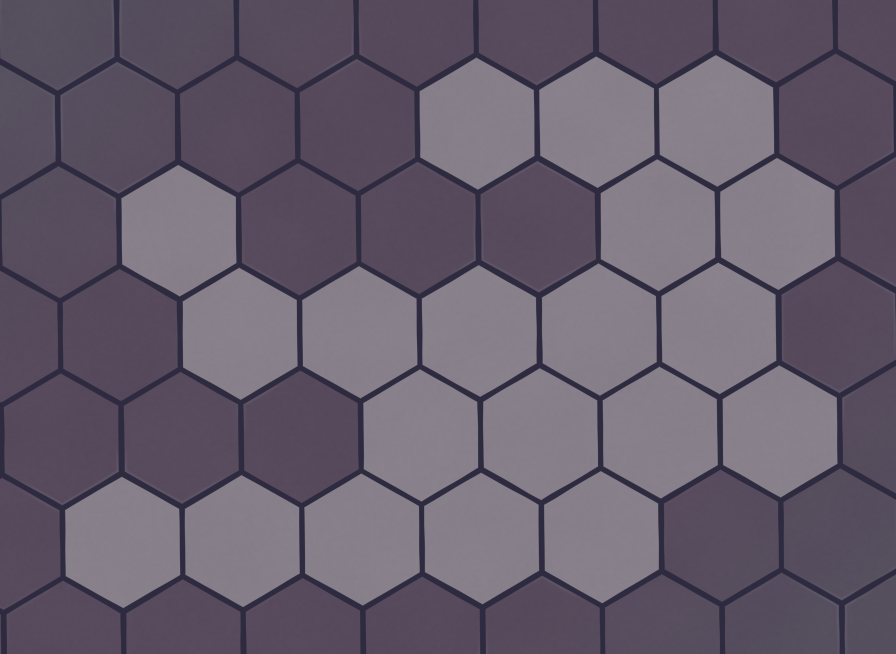
A Shadertoy shader for this pattern:

```glsl
// Pointy-top hexagon tiles, slightly turned, with dark joints and a block of pale cells.
// Each pixel finds its nearest cell centre on two interleaved grids; the hexagon
// distance gives the joint, and the cell's row and column choose its colour.

const float PITCH = 0.1831;               // cell width, in canvas heights
const float TILT = 0.0112;                // turn of the grid, radians
const vec2 GRID_ORIGIN = vec2(0.0481, -0.0062); // a cell centre, from canvas centre
const float JOINT = 0.0455;               // joint width, in cells
const float WOBBLE = 0.003;               // unevenness of the joint, in cells
const float RIM = 0.010;                  // width of the worn rim, in cells
const float RIM_STRENGTH = 0.35;
const float CELL_VARIATION = 0.008;
const float MOTTLE = 0.010;
const float GRAIN = 0.008;

const vec3 PLUM = vec3(0.340, 0.290, 0.360);
const vec3 SLATE = vec3(0.335, 0.310, 0.370);
const vec3 PALE = vec3(0.530, 0.500, 0.540);
const vec3 INK = vec3(0.180, 0.170, 0.250);
const vec3 WORN = vec3(0.420, 0.410, 0.470);

const float ROW_STEP = 0.8660254;
const vec2 LATTICE = vec2(1.0, 2.0 * ROW_STEP);

// First and last pale column of each row, from row -2 up to row 2
const vec2 PALE_SPAN[5] = vec2[5](
    vec2(-3.0, 1.0), vec2(-0.5, 2.5), vec2(-2.0, 2.0),
    vec2(1.5, 2.5), vec2(0.0, 2.0));
const vec2 LONE_PALE = vec2(-2.5, 1.0);   // column, row

float hash(vec2 p) {
    return fract(sin(dot(p, vec2(12.9898, 78.233))) * 43758.5453);
}

float noise(vec2 p) {
    vec2 i = floor(p), f = fract(p);
    f = f * f * (3.0 - 2.0 * f);
    return mix(mix(hash(i), hash(i + vec2(1, 0)), f.x),
               mix(hash(i + vec2(0, 1)), hash(i + vec2(1, 1)), f.x), f.y);
}

vec2 nearestCentre(vec2 q) {
    vec2 a = floor(q / LATTICE + 0.5) * LATTICE;
    vec2 b = (floor(q / LATTICE) + 0.5) * LATTICE;
    return distance(q, a) < distance(q, b) ? a : b;
}

// Distance from a point in the cell to the cell's border
float borderDistance(vec2 p) {
    p = abs(p);
    return 0.5 - max(p.x, dot(p, vec2(0.5, ROW_STEP)));
}

bool isPale(vec2 cell) {
    if (distance(cell, LONE_PALE) < 0.25) return true;
    if (abs(cell.y) > 2.5) return false;
    vec2 span = PALE_SPAN[int(cell.y) + 2];
    return cell.x > span.x - 0.25 && cell.x < span.y + 0.25;
}

void mainImage(out vec4 fragColor, in vec2 fragCoord) {
    vec2 p = (fragCoord - 0.5 * iResolution.xy) / iResolution.y;
    float pixel = 1.0 / (iResolution.y * PITCH);

    // Into grid space, where one cell is one unit wide
    float c = cos(TILT), s = sin(TILT);
    vec2 q = p - GRID_ORIGIN;
    q = vec2(c * q.x + s * q.y, c * q.y - s * q.x) / PITCH;

    vec2 centre = nearestCentre(q);
    vec2 cell = vec2(centre.x, floor(centre.y / ROW_STEP + 0.5));
    bool pale = isPale(cell);

    // Tile colour: greyer towards two opposite corners
    float corner = smoothstep(0.5, 1.1, abs(p.x - p.y));
    vec3 color = pale ? PALE : mix(PLUM, SLATE, corner);
    color += CELL_VARIATION * (hash(cell * 2.0 + 31.0) - 0.5);
    color += MOTTLE * (noise(q * 2.5 + 17.0) - 0.5);
    color += GRAIN * (noise(q * 38.0 + 90.0) - 0.5);

    // Joint, with a patchy pale rim on the dark tiles
    float wobble = WOBBLE * (2.0 * noise(q * 5.0 + 50.0) - 1.0);
    float edge = borderDistance(q - centre) - 0.5 * JOINT + wobble;
    if (!pale) {
        float wear = smoothstep(0.55, 0.85, noise(q * 1.7 + 70.0));
        float rim = 1.0 - smoothstep(0.0, RIM + pixel, abs(edge - RIM));
        color = mix(color, WORN, RIM_STRENGTH * wear * rim);
    }
    color = mix(INK, color, smoothstep(-0.7 * pixel, 0.7 * pixel, edge));

    fragColor = vec4(color, 1.0);
}
```
